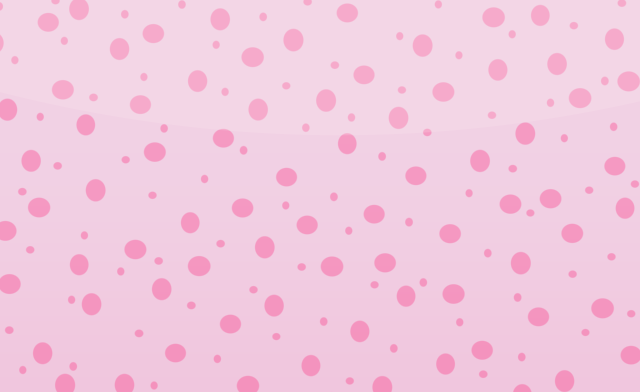
Reproduce this pattern procedurally as a WebGL 2 fragment shader.

```glsl
#version 300 es
precision highp float;
// Draws scattered large and small pink dots on pale pink under a curved gloss band.

#define CELL 0.106          // grid spacing, in canvas heights
#define JITTER 0.56         // share of a cell a dot may wander over
#define GRID_TURN 0.38      // grid rotation, hides the rows
#define BIG_RADIUS 0.0262
#define SMALL_RADIUS 0.0100
#define STRETCH 0.06        // how oval the dots are
#define GLOSS_LOW 0.655     // lowest point of the gloss edge
#define GLOSS_CENTRE 0.53   // its place across the width
#define GLOSS_BEND 0.147
#define GLOSS_AMOUNT 0.20

uniform vec2 u_resolution;
out vec4 fragColor;

const vec3 GROUND_BOTTOM = vec3(0.942, 0.772, 0.866);
const vec3 GROUND_TOP = vec3(0.946, 0.818, 0.894);
const vec3 DOT_BOTTOM = vec3(0.957, 0.570, 0.740);
const vec3 DOT_TOP = vec3(0.960, 0.602, 0.762);
const vec3 GLOSS = vec3(0.980, 0.930, 0.935);

vec2 hash22(vec2 p) {
    vec3 q = fract(p.xyx * vec3(0.1031, 0.1030, 0.0973));
    q += dot(q, q.yzx + 33.33);
    return fract((q.xx + q.yz) * q.zy);
}

mat2 rotation(float angle) {
    float c = cos(angle), s = sin(angle);
    return mat2(c, s, -s, c);
}

// Approximate signed distance to an axis-aligned ellipse
float ellipse(vec2 p, vec2 radii) {
    return (length(p / radii) - 1.0) * min(radii.x, radii.y);
}

// Distance to the nearest dot; big and small alternate over a jittered grid
float dots(vec2 p) {
    mat2 turn = rotation(GRID_TURN);
    vec2 home = floor(turn * p / CELL);
    float nearest = 1.0;
    for (int j = -1; j <= 1; j++) {
        for (int i = -1; i <= 1; i++) {
            vec2 cell = home + vec2(i, j);
            vec2 shift = (hash22(cell + 57.0) - 0.5) * JITTER;
            vec2 shape = hash22(cell + 131.0);
            // Transposed turn maps the grid point back to the upright canvas
            vec2 centre = (cell + 0.5 + shift) * CELL * turn;
            float isBig = mod(cell.x + cell.y, 2.0);
            float radius = mix(SMALL_RADIUS, BIG_RADIUS, isBig);
            radius *= mix(0.96, 1.04, shape.y);
            float stretch = shape.x < 0.5 ? -STRETCH : STRETCH;
            vec2 radii = radius * vec2(1.0 + stretch, 1.0 - stretch);
            nearest = min(nearest, ellipse(p - centre, radii));
        }
    }
    return nearest;
}

// Signed height above the gloss edge
float glossEdge(vec2 p, float aspect) {
    float across = p.x - GLOSS_CENTRE * aspect;
    return p.y - GLOSS_LOW - GLOSS_BEND * across * across;
}

void main() {
    vec2 p = gl_FragCoord.xy / u_resolution.y;
    float aspect = u_resolution.x / u_resolution.y;
    float soft = 0.8 / u_resolution.y;

    // Ground and dots, both slightly deeper toward the bottom
    float rise = smoothstep(-0.15, 0.65, p.y);
    vec3 color = mix(GROUND_BOTTOM, GROUND_TOP, rise);
    vec3 dotColor = mix(DOT_BOTTOM, DOT_TOP, rise);
    color = mix(color, dotColor, 1.0 - smoothstep(-soft, soft, dots(p)));

    // Translucent gloss over everything
    float gloss = smoothstep(-soft, soft, glossEdge(p, aspect));
    color = mix(color, GLOSS, gloss * GLOSS_AMOUNT);

    fragColor = vec4(color, 1.0);
}
```
